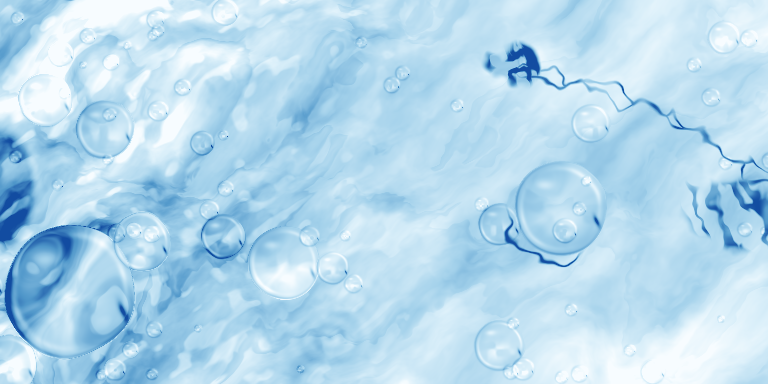
This texture is drawn by a WebGL 2 fragment shader. Its source:

```glsl
#version 300 es
precision highp float;
uniform vec2 u_resolution;
out vec4 fragColor;

const vec3 RAMP[7] = vec3[7](
  vec3(.97, .99, 1.), vec3(.86, .94, .98), vec3(.75, .88, .95), vec3(.64, .82, .92),
  vec3(.51, .73, .87), vec3(.31, .59, .79), vec3(.07, .3, .63));

float hash(vec2 p) {
  vec3 q = fract(vec3(p.xyx) * .1031);
  q += dot(q, q.yzx + 33.33);
  return fract((q.x + q.y) * q.z);
}

float noise(vec2 p) {
  vec2 i = floor(p), f = fract(p);
  f = f * f * (3. - 2. * f);
  return mix(mix(hash(i), hash(i + vec2(1, 0)), f.x),
             mix(hash(i + vec2(0, 1)), hash(i + vec2(1, 1)), f.x), f.y);
}

float fbm(vec2 p) {
  float sum = 0., amp = .5;
  for (int i = 0; i < 5; i++) {
    sum += amp * noise(p);
    p = mat2(1.6, 1.2, -1.2, 1.6) * p + 7.3;
    amp *= .5;
  }
  return sum;
}

float spot(vec2 p, vec2 c, vec2 size) {
  vec2 q = (p - c) / size;
  return exp(-dot(q, q));
}

// Darkness added by one bubble; lens collects its refraction
float bubble(vec2 p, vec2 c, float r, inout vec2 lens) {
  vec2 q = (p - c) / r;
  q *= 1. + .08 * (noise(q * 1.5 + c * 40.) - .5);
  float d = length(q);
  if (d > 1.3) return 0.;
  float px = 1.2 / (r * u_resolution.y);
  float inside = 1. - smoothstep(1. - px, 1. + px, d);
  float side = dot(q, vec2(.8, .6)) / max(d, .01);
  float rim = exp(-pow((d - .97) / max(.03, px), 2.));
  float arc = exp(-pow((d - .86) / max(.05, px), 2.));
  float patches = noise(q * 3.5 + c * 30.);
  float caustic = spot(q, vec2(.02, -.25), vec2(.55, .35)) * smoothstep(.25, .7, patches);
  vec2 g = mat2(.92, -.38, .38, .92) * (q - vec2(.8, -.28));
  lens -= inside * q * r * d * d * .7;
  return rim * (.7 - .7 * side) - arc * 1.5 * side * side * (.4 + patches)
    + inside * .7 * smoothstep(.45, .85, d) * (1. - side * side)
    - inside * .25 - caustic * 1.7 - 1.4 * spot(q, vec2(-.35, .5), vec2(.2, .1))
    + 3.6 * spot(g, vec2(0), vec2(.05, .14));
}

float bubbles(vec2 p, inout vec2 lens) {
  float tone = 0.;
  // Large bubbles, each with a small companion
  for (int i = 0; i < 6; i++) {
    float k = float(i), r = .17 / (1. + .4 * k), a = .6 + 2.8 * k;
    vec2 c = vec2(mod(.18 + 1.28 * k, 2.), .24 + .22 * sin(1.4 * k));
    tone += bubble(p, c, r, lens);
    tone += bubble(p, c + 1.35 * r * vec2(cos(a), sin(a)), r * .45, lens);
  }
  // Small bubbles, crowded on the left
  for (int layer = 0; layer < 3; layer++) {
    float cell = .2 / pow(1.8, float(layer));
    for (int n = 0; n < 9; n++) {
      vec2 id = floor(p / cell) + vec2(n % 3 - 1, n / 3 - 1);
      vec2 key = id + 31. * float(layer) + 50.;
      vec2 c = (id + .25 + .5 * vec2(hash(key), hash(key + 17.3))) * cell;
      float density = .04 + (.42 - .13 * float(layer)) * (1. - smoothstep(.2, .8, c.x));
      density *= smoothstep(.15, .22, length(c - vec2(.18, .24)));
      if (hash(key + 41.7) < density)
        tone += bubble(p, c, cell * mix(.14, .38, hash(key + 5.9)), lens);
    }
  }
  return tone;
}

// Open strokes along a level line of the noise
float strokes(vec2 p, float width) {
  return 1. - smoothstep(width * .4, width, abs(noise(p) + .25 * noise(p * 2.7) - .6));
}

// Dark looping thread with a knot, loose shreds and a crescent
float ink(vec2 p) {
  vec2 w = p + .04 * (vec2(noise(p * 19.), noise(p * 19. + 40.)) - .5);
  w += .016 * (vec2(noise(p * 45.), noise(p * 45. + 9.)) - .5);
  float x = w.x - 1.33;
  float v = w.y - .81 + .05 * x + .55 * x * x;
  float gap = .06 * max(0., noise(vec2(w.x * 20., 3.)) - .38);
  float thread = 1. - smoothstep(.001, .0085, abs(abs(v) - gap));
  thread *= smoothstep(1.31, 1.36, p.x) * (.35 + .75 * noise(p * 34.));
  float knot = smoothstep(.3, .55, spot(w, vec2(1.34, .83), vec2(.075, .065)));
  knot *= max(strokes(w * vec2(34, 24), .3), .45);
  float shreds = smoothstep(.3, .5, spot(w, vec2(1.91, .45), vec2(.13, .1)));
  shreds *= strokes(vec2(w.x * 25. + w.y * 7., w.y * 10.), .2) * (.5 + .6 * noise(p * 40.));
  vec2 q = w - vec2(1.45, .45);
  float crescent = 1. - smoothstep(.001, .0085, abs(length(q) - .13));
  crescent *= smoothstep(.3, .7, dot(normalize(q), vec2(-.5, -.86)));
  return max(max(thread, crescent), max(knot, shreds));
}

float water(vec2 p) {
  float left = 1. - smoothstep(.3, 1.4, p.x);
  // Broad light and shade
  float tone = .95 + .9 * spot(p, vec2(0, .4), vec2(.35)) + .75 * spot(p, vec2(.5, .1), vec2(.4, .25))
    + .85 * spot(p, vec2(1.25, .62), vec2(.35, .22)) - .5 * spot(p, vec2(.6, .92), vec2(.6, .25))
    - .8 * spot(p, vec2(1.85, .9), vec2(.4, .3)) - .9 * spot(p, vec2(1.65, .05), vec2(.45, .2));
  // Diagonal streaks
  vec2 flow = vec2(dot(p, vec2(.82, .57)), dot(p, vec2(-.57, .82)));
  float warp = fbm(p * 3.5);
  float streak = fbm(flow * vec2(2.6, 6.5) + 1.8 * warp);
  float fine = fbm(flow * vec2(9, 19) + 3. * warp);
  tone += mix(4., 5.5, left) * (streak - .47) + mix(1.1, 2.7, left) * (fine - .47);
  // Crisp folds and foam glints
  float fold = fbm(flow * vec2(3.5, 8) + 2.5 * warp + 20.);
  tone += mix(.3, .7, left) * (smoothstep(.47, .5, fold) - smoothstep(.5, .62, fold) - .25);
  tone -= 1.1 * left * smoothstep(.62, .85, noise(flow * vec2(22, 40) + 4. * warp));
  tone = .98 + 1.3 * (tone - 1.08);
  // Shadow at the left edge
  tone += 2.6 * smoothstep(.35, .6, spot(p, vec2(0, .52), vec2(.1, .16)) * (.4 + warp));
  // Ripple rings
  float d = length((p - vec2(.86, .12)) * vec2(1, 1.15));
  return tone + .6 * sin(d * 150. + 4. * warp) * exp(-d * 13.);
}

void main() {
  vec2 p = gl_FragCoord.xy / u_resolution * vec2(2, 1);
  vec2 lens = vec2(0);
  float tone = bubbles(p, lens);
  tone += water(p + lens);
  tone = mix(tone, 5., clamp(ink(p), 0., 1.));
  vec3 color = RAMP[0];
  for (int i = 1; i < 7; i++)
    color = mix(color, RAMP[i], clamp(tone + 2. - float(i), 0., 1.));
  fragColor = vec4(color, 1);
}
```
